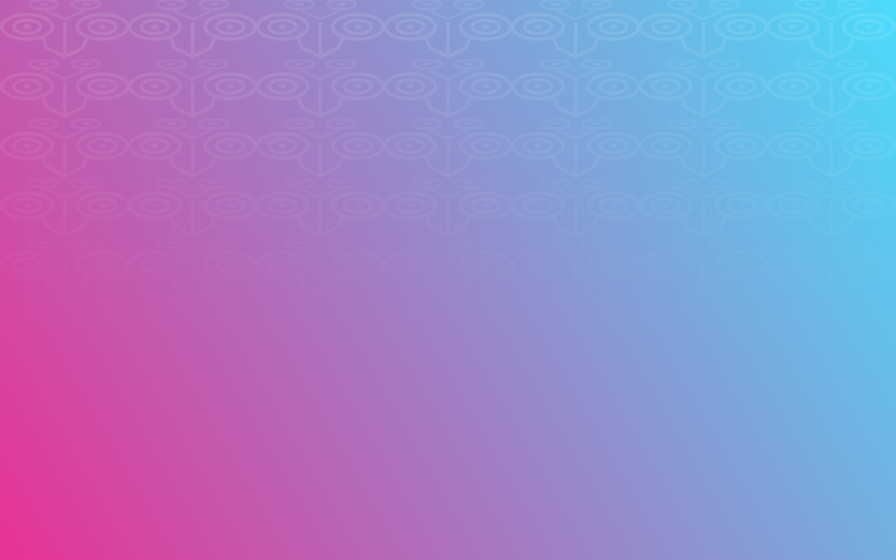
Write a WebGL 2 fragment shader that draws this background.

```glsl
#version 300 es
precision highp float;
// A slanted pink-to-cyan gradient under a faint lattice of line ornaments.
// Each ornament is mirrored about its stem, built from ellipse and segment
// distances, repeated in a grid and faded out from the top edge downward.
uniform vec2 u_resolution;
out vec4 fragColor;

const vec3 PINK = vec3(0.910, 0.195, 0.588);
const vec3 CYAN = vec3(0.290, 0.860, 0.985);
const float GRADIENT_ANGLE = 1.0472;  // clockwise from straight up
const float TILE_WIDTH = 0.2281;      // in canvas heights
const float ROW_HEIGHT = 0.466;       // in tile widths
const float ROW_CENTER = 0.21;        // eye line below the top of a row
const float LINE_HALF = 0.013;
const float PATTERN_ALPHA = 0.115;
const float FADE_LENGTH = 0.62;       // in canvas heights

// Approximate signed distance to an ellipse
float ellipseDistance(vec2 p, vec2 radii) {
  float k = length(p / radii);
  float slope = length(p / (radii * radii));
  return k * (k - 1.0) / max(slope, 0.001);
}

float segmentDistance(vec2 p, vec2 a, vec2 b) {
  vec2 ab = b - a;
  float h = clamp(dot(p - a, ab) / dot(ab, ab), 0.0, 1.0);
  return length(p - a - ab * h);
}

// Soft coverage of a shape with the given distance and half width
float stroke(float d, float halfWidth, float pixel) {
  return 1.0 - smoothstep(halfWidth - pixel, halfWidth + pixel, d);
}

float ornament(vec2 p, float pixel) {
  p.x = abs(p.x);

  // Wide eye: outer ring, inner ring and filled center
  vec2 eye = p - vec2(0.295, 0.0);
  float outer = abs(ellipseDistance(eye, vec2(0.197, 0.096)));
  float inner = abs(ellipseDistance(eye, vec2(0.105, 0.052)));
  float center = ellipseDistance(eye, vec2(0.030, 0.018));

  // Small upper eye
  vec2 bud = p - vec2(0.165, 0.175);
  float budRing = abs(ellipseDistance(bud, vec2(0.110, 0.036)));
  float budCenter = ellipseDistance(bud, vec2(0.035, 0.010));

  // Stem, pointed cup and upper branches
  float stem = segmentDistance(p, vec2(0.0, -0.235), vec2(0.0, 0.025));
  float cup = min(segmentDistance(p, vec2(0.0, -0.235), vec2(0.140, -0.165)),
                  segmentDistance(p, vec2(0.140, -0.165), vec2(0.175, -0.085)));
  float branch = segmentDistance(p, vec2(0.0, 0.060), vec2(0.140, 0.120));

  float lines = min(min(outer, inner), min(stem, cup));
  float fineLines = min(budRing, branch);
  float fills = min(center, budCenter);
  float ink = stroke(lines, LINE_HALF, pixel);
  ink = max(ink, 0.75 * stroke(fineLines, LINE_HALF * 0.8, pixel));
  return max(ink, stroke(fills, 0.0, pixel));
}

// Repeat ornaments around the middle column, with rows starting at the top
float lattice(vec2 p, float pixel) {
  vec2 cell;
  cell.x = fract(p.x + 0.5) - 0.5;
  cell.y = ROW_CENTER - mod(p.y, ROW_HEIGHT);
  return ornament(cell, pixel);
}

// Linear blend whose end lines pass through opposite canvas corners
vec3 slantedGradient(vec2 p, float aspect, float angle) {
  vec2 direction = vec2(sin(angle), cos(angle));
  float t = dot(p, direction) / dot(vec2(aspect, 1.0), direction);
  return mix(PINK, CYAN, clamp(t, 0.0, 1.0));
}

void main() {
  vec2 p = gl_FragCoord.xy / u_resolution.y;
  float aspect = u_resolution.x / u_resolution.y;
  vec3 color = slantedGradient(p, aspect, GRADIENT_ANGLE);

  // Pale lattice, strongest at the top
  float depth = 1.0 - p.y;
  vec2 gridPoint = vec2(p.x - 0.5 * aspect, depth) / TILE_WIDTH;
  float pixel = 1.0 / (u_resolution.y * TILE_WIDTH);
  float fade = pow(clamp(1.0 - depth / FADE_LENGTH, 0.0, 1.0), 1.2);
  color = mix(color, vec3(1.0), PATTERN_ALPHA * fade * lattice(gridPoint, pixel));

  fragColor = vec4(color, 1.0);
}
```
